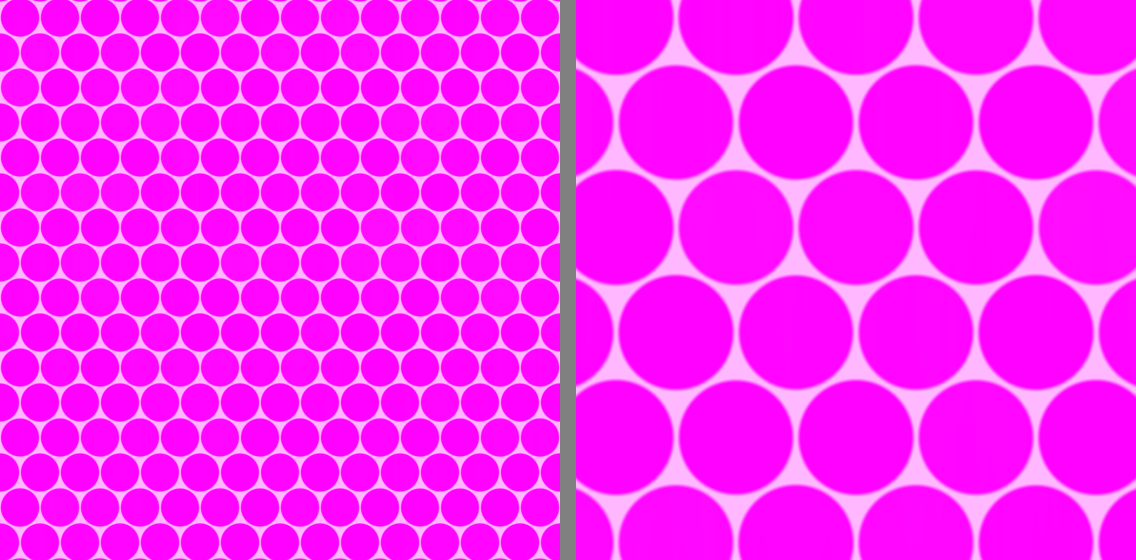
Left: the whole. Right: its middle third, enlarged.
Write a WebGL 1 fragment shader that draws this pattern.

```glsl
precision highp float;

// Staggered rows of magenta discs on pale pink, nearly touching.
// The closest disc is searched in three neighbouring rows; each disc gets a
// wrapped hash for slight size and tint changes, plus faint vertical streaks.

uniform vec2 u_resolution;

const vec2 GRID = vec2(14.0, 16.0);      // discs across, rows down
const float RADIUS = 0.0341;             // in canvas widths
const float RADIUS_JITTER = 0.0003;
const float EDGE_SOFTNESS = 0.0016;
const float TINT_LIFT = 0.045;           // strongest lightening of a disc
const float STREAK_LIFT = 0.016;
const vec3 DISC_COLOR = vec3(1.0, 0.002, 1.0);
const vec3 GAP_COLOR = vec3(1.0, 0.72, 1.0);
const float TAU = 6.2831853;

float hash(vec2 p) {
    vec3 q = fract(vec3(p.xyx) * 0.1031);
    q += dot(q, q.yzx + 33.33);
    return fract((q.x + q.y) * q.z);
}

// Signed distance to the closest disc in xy is unused space: x = distance, yz = disc id.
vec3 nearestDisc(vec2 uv) {
    vec3 best = vec3(1.0, 0.0, 0.0);
    float baseRow = floor(uv.y * GRID.y);
    for (int i = -1; i <= 1; i++) {
        float row = baseRow + float(i);
        float stagger = 0.5 * mod(row, 2.0);
        float column = floor(uv.x * GRID.x - stagger + 0.5);
        vec2 center = vec2(column + stagger, row + 0.5) / GRID;
        vec2 id = mod(vec2(column, row), GRID);
        float radius = RADIUS + RADIUS_JITTER * (hash(id + 41.0) - 0.5);
        float d = length(uv - center) - radius;
        if (d < best.x) best = vec3(d, id);
    }
    return best;
}

// Layered sines with whole frequencies, so the streaks wrap.
float streaks(vec2 uv, float phase) {
    float bend = 0.4 * sin(TAU * 3.0 * uv.y + phase);
    float s = sin(TAU * 23.0 * uv.x + bend + phase);
    s += 0.6 * sin(TAU * 57.0 * uv.x - bend + 2.0 * phase);
    s += 0.4 * sin(TAU * 101.0 * uv.x + 3.0 * phase);
    return 0.5 + 0.25 * s;
}

void main() {
    vec2 uv = gl_FragCoord.xy / u_resolution;
    vec3 disc = nearestDisc(uv);

    // Uneven tint: stronger in the upper part, varied per disc
    float chance = hash(disc.yz + 7.0);
    float patchiness = 0.6 - 0.4 * sin(TAU * uv.y + 0.4);
    patchiness = mix(0.4, 1.0, patchiness);
    float lift = TINT_LIFT * chance * chance;
    lift += STREAK_LIFT * hash(disc.yz + 19.0) * streaks(uv, TAU * chance);
    vec3 discColor = mix(DISC_COLOR, vec3(1.0), lift * patchiness);

    // Soft rim, never thinner than about a pixel
    float soft = max(EDGE_SOFTNESS, 0.7 / min(u_resolution.x, u_resolution.y));
    float gap = smoothstep(-soft, soft, disc.x);
    gl_FragColor = vec4(mix(discColor, GAP_COLOR, gap), 1.0);
}
```
